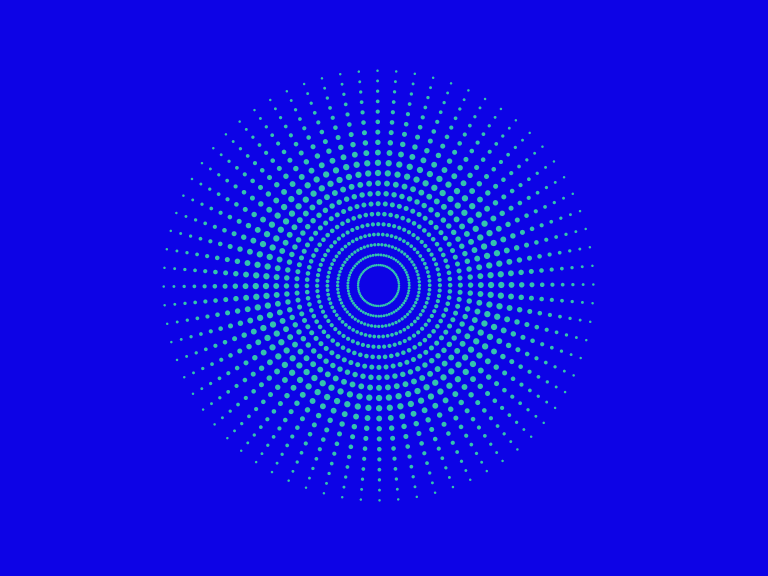
Write a WebGL 1 fragment shader that draws this background.

```glsl
precision highp float;
// Concentric rings of teal dots radiating on a flat deep blue field.

uniform vec2 u_resolution;

const float TAU = 6.2831853;

void main() {
    // Height-based units, measured from the centre of the rings
    float pixel = 1.0 / u_resolution.y;
    vec2 p = (gl_FragCoord.xy - 0.5 * u_resolution) * pixel - vec2(-0.0095, 0.0043);

    // Nearest ring: twenty of them, around an empty core
    float spacing = 0.01776;
    float ring = clamp(floor(length(p) / spacing + 0.5), 2.0, 21.0);

    // Nearest spoke: every ring carries the same number of dots
    float stepAngle = TAU / 72.0;
    float tilt = 0.0047;
    float spoke = floor((atan(p.y, p.x) - tilt) / stepAngle + 0.5);
    float angle = spoke * stepAngle + tilt;
    vec2 dotCentre = ring * spacing * vec2(cos(angle), sin(angle));

    // Dots swell towards the middle rings and shrink at both ends
    float swell = 1.0 - abs(ring - 11.5) / 9.5;
    float dotRadius = mix(0.0021, 0.0056, swell);
    float dist = length(p - dotCentre) - dotRadius;
    float coverage = clamp(0.5 - dist / pixel, 0.0, 1.0);

    vec3 blue = vec3(0.05, 0.01, 0.90);
    vec3 teal = vec3(0.20, 0.77, 0.68);
    gl_FragColor = vec4(mix(blue, teal, coverage), 1.0);
}
```
